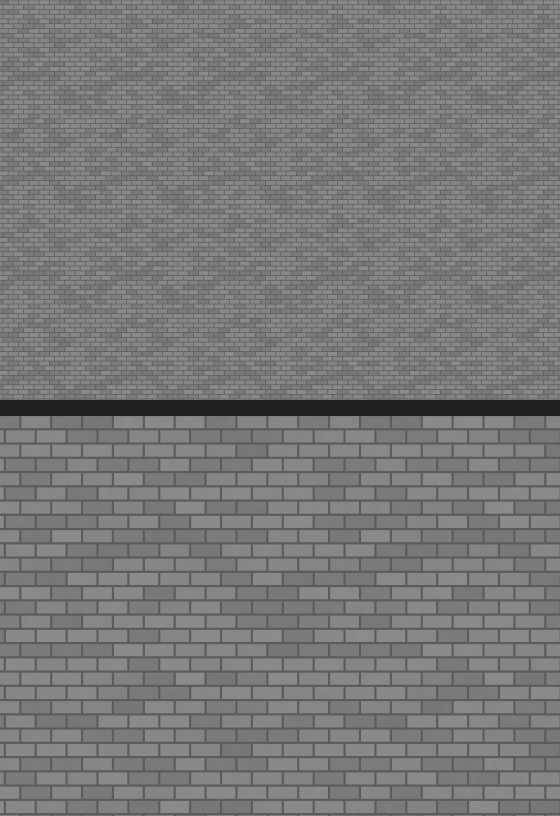
Top, the full canvas; bottom, a detail of the centre.
Give the GLSL for this texture, as a Shadertoy shader.

```glsl
// Grey running-bond brick wall with thin dark mortar joints.
// Brick tones come from a hash plus gradient noise that wraps every 10 x 21
// bricks; joints are box-filtered over the pixel footprint to stay smooth.

const vec2 BRICKS = vec2(54.4, 84.2);     // bricks across and courses down
const vec2 TILE = vec2(10.0, 21.0);       // period of the tone variation
const vec2 JOINT = vec2(0.070, 0.155);    // joint widths in brick units
const vec3 MORTAR = vec3(0.362, 0.360, 0.361);
const vec3 DARK_BRICK = vec3(0.475);
const vec3 LIGHT_BRICK = vec3(0.533);

float hash(vec2 p) {
    vec3 q = fract(vec3(p.xyx) * 0.1031);
    q += dot(q, q.yzx + 33.33);
    return fract((q.x + q.y) * q.z);
}

// Dot product of a lattice gradient, wrapped by period, with an offset
float latticeSlope(vec2 corner, vec2 offset, vec2 period) {
    float angle = 6.2832 * hash(mod(corner, period) + 7.0);
    return dot(vec2(cos(angle), sin(angle)), offset);
}

float gradientNoise(vec2 p, vec2 period) {
    vec2 i = floor(p), f = fract(p);
    vec2 u = f * f * f * (f * (f * 6.0 - 15.0) + 10.0);
    vec2 e = vec2(1.0, 0.0);
    float low = mix(latticeSlope(i, f, period),
                    latticeSlope(i + e.xy, f - e.xy, period), u.x);
    float high = mix(latticeSlope(i + e.yx, f - e.yx, period),
                     latticeSlope(i + e.xx, f - e.xx, period), u.x);
    return mix(low, high, u.y);
}

// Share of a pixel covered by lines of the given width at whole numbers
float lineCoverage(float x, float width, float pixel) {
    float d = abs(x - round(x));
    float overlap = min(d + 0.5 * pixel, 0.5 * width)
                  - max(d - 0.5 * pixel, -0.5 * width);
    return clamp(overlap / pixel, 0.0, 1.0);
}

// Tone of one brick: mostly two shades, gathered in loose clumps
vec3 brickColor(vec2 brick, vec2 period) {
    vec2 id = mod(brick, period);
    float clump = gradientNoise(id / period * vec2(3.0, 7.0) + 0.3, vec2(3.0, 7.0));
    float pick = hash(id + 3.0) + 0.65 * clump;
    float shade = smoothstep(0.30, 0.48, pick);
    float drift = (hash(id + 41.0) - 0.5) * 0.022;
    return mix(DARK_BRICK, LIGHT_BRICK, shade) + drift;
}

void mainImage(out vec4 fragColor, in vec2 fragCoord) {
    vec2 uv = fragCoord / iResolution.xy;
    vec2 pixel = BRICKS / iResolution.xy;

    // Courses count down from the top, each shifted by half a brick
    vec2 p = vec2(uv.x, 1.0 - uv.y) * BRICKS;
    float course = floor(p.y);
    p.x += 0.21 + 0.5 * mod(course, 2.0);

    // Brick faces with a faint mottled grain
    vec3 color = brickColor(floor(p), TILE);
    color += 0.012 * gradientNoise(p * vec2(3.0, 1.5), vec2(512.0));

    // Bed joints and upright joints
    float bed = lineCoverage(p.y, JOINT.y, pixel.y);
    float upright = lineCoverage(p.x, JOINT.x, pixel.x);
    float joint = 1.0 - (1.0 - bed) * (1.0 - upright);

    fragColor = vec4(mix(color, MORTAR, joint), 1.0);
}
```
